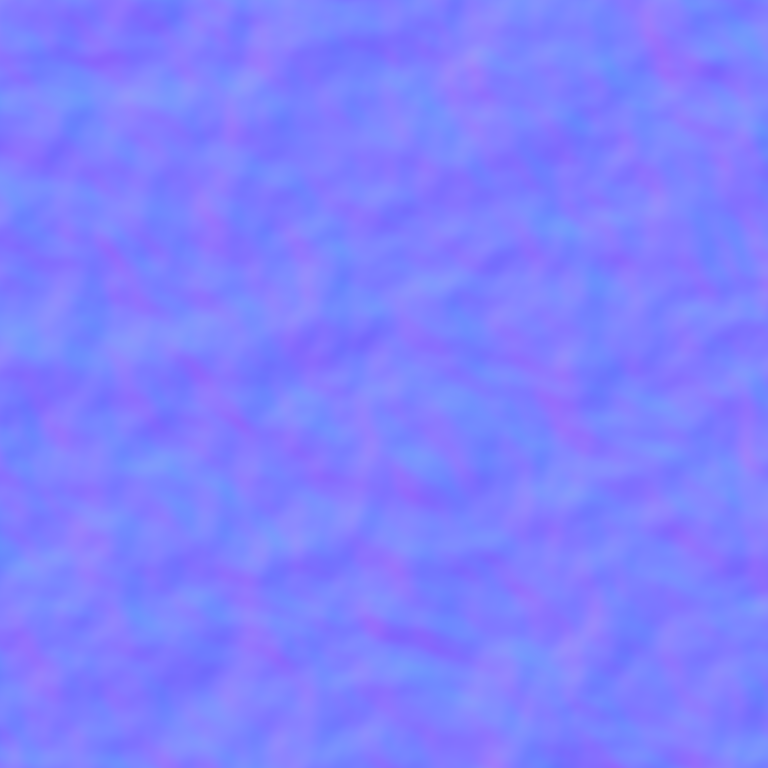
Give the GLSL for this texture map, as a WebGL 1 fragment shader.

```glsl
precision highp float;
// Soft tangent-space normal map of a crumpled surface with rounded dents.

uniform vec2 u_resolution;

const int   OCTAVES       = 3;
const float BASE_FREQ     = 8.0;    // cells across the canvas, coarsest octave
const float COARSE_WEIGHT = 0.7;    // slope share of each octave
const float MIDDLE_WEIGHT = 1.0;
const float FINE_WEIGHT   = 0.5;
const float FOLD_ANGLE    = -0.5;   // direction of the slight stretch, radians
const float FOLD_STRETCH  = 1.15;   // length of the dents over their width
const float OCTAVE_TURN   = 0.9;    // rotation between octaves, hides the lattice
const float WARP_FREQ     = 5.0;
const float WARP_AMOUNT   = 0.02;
const float RELIEF        = 0.088;  // strength of the slopes
const float SLOPE_STEP    = 0.002;  // sampling distance for the slopes

// Random unit vector for a lattice cell.
vec2 cellGradient(vec2 cell) {
  vec3 q = fract(cell.xyx * vec3(0.1031, 0.1030, 0.0973));
  q += dot(q, q.yzx + 33.33);
  float angle = 6.28318 * fract((q.x + q.y) * q.z);
  return vec2(cos(angle), sin(angle));
}

// Gradient noise with a quintic fade.
float gradientNoise(vec2 p) {
  vec2 cell = floor(p);
  vec2 f = p - cell;
  vec2 fade = f * f * f * (f * (f * 6.0 - 15.0) + 10.0);
  vec2 e = vec2(1.0, 0.0);
  float a = dot(cellGradient(cell), f);
  float b = dot(cellGradient(cell + e.xy), f - e.xy);
  float c = dot(cellGradient(cell + e.yx), f - e.yx);
  float d = dot(cellGradient(cell + e.xx), f - e.xx);
  return mix(mix(a, b, fade.x), mix(c, d, fade.x), fade.y);
}

mat2 rotation(float angle) {
  float c = cos(angle);
  float s = sin(angle);
  return mat2(c, -s, s, c);
}

// Surface height: warped octaves whose lattices are turned against each other.
float surfaceHeight(vec2 p) {
  vec2 warp = vec2(gradientNoise(p * WARP_FREQ + 61.0),
                   gradientNoise(p * WARP_FREQ + 83.0));
  vec2 q = rotation(FOLD_ANGLE) * (p + WARP_AMOUNT * warp);
  q.x /= FOLD_STRETCH;

  vec3 weights = vec3(COARSE_WEIGHT, MIDDLE_WEIGHT, FINE_WEIGHT);
  mat2 turn = rotation(OCTAVE_TURN);
  float height = 0.0;
  float freq = BASE_FREQ;
  for (int i = 0; i < OCTAVES; i++) {
    vec2 offset = vec2(37.3, 52.7) * float(i + 1);
    height += weights[i] / freq * gradientNoise(q * freq + offset);
    q = turn * q;
    freq *= 2.0;
  }
  return height;
}

void main() {
  vec2 uv = gl_FragCoord.xy / u_resolution;

  // Central differences give the slope of the surface.
  vec2 h = vec2(SLOPE_STEP, 0.0);
  vec2 slope = vec2(surfaceHeight(uv + h.xy) - surfaceHeight(uv - h.xy),
                    surfaceHeight(uv + h.yx) - surfaceHeight(uv - h.yx))
             / (2.0 * SLOPE_STEP);

  // Pack the unit normal into colour; green points down the canvas.
  vec3 normal = normalize(vec3(RELIEF * vec2(-slope.x, slope.y), 1.0));
  gl_FragColor = vec4(normal * 0.5 + 0.5, 1.0);
}
```
